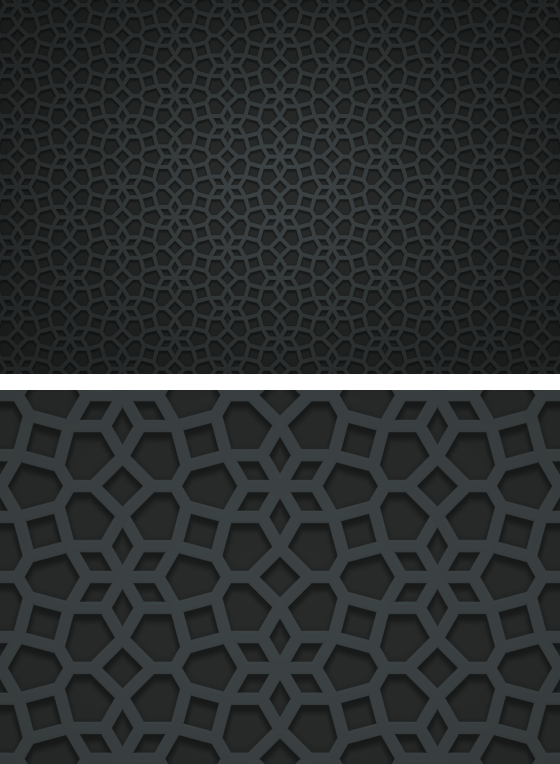
Top, the full canvas; bottom, a detail of the centre.
This pattern is drawn by a Shadertoy shader. Its source:

```glsl
// Dark hexagonal star lattice: flat straps raised over a shadowed floor.
// Each repeat is folded into one 30 degree wedge, where four segments form
// the strapwork; an offset distance casts the shadow, a soft glow lights it.

const float SQRT3 = 1.7320508;
const float COLUMNS_WIDE = 9.24;   // canvas width in star spacings
const float SPOKE = 0.196;         // side of the six rhombi round a star
const float HALF_STRAP = 0.034;

float segmentDistance(vec2 p, vec2 a, vec2 b) {
    vec2 ab = b - a;
    vec2 ap = p - a;
    return length(ap - ab * clamp(dot(ap, ab) / dot(ab, ab), 0.0, 1.0));
}

// Offset from the nearest star centre, stars one unit apart vertically
vec2 hexRepeat(vec2 p) {
    vec2 cell = vec2(SQRT3, 1.0);
    vec2 a = mod(p + 0.5 * cell, cell) - 0.5 * cell;
    vec2 b = mod(p, cell) - 0.5 * cell;
    return dot(a, a) < dot(b, b) ? a : b;
}

// Mirror the plane into the wedge from 0 to 30 degrees
vec2 foldWedge(vec2 p) {
    p = abs(p);
    vec2 normal = vec2(-0.5, 0.5 * SQRT3);
    p -= 2.0 * max(dot(p, normal), 0.0) * normal;
    return vec2(p.x, abs(p.y));
}

// Signed distance to the strap edges, negative on the straps
float strapDistance(vec2 p) {
    vec2 q = foldWedge(hexRepeat(p));
    vec2 axis = vec2(0.5 * SQRT3, 0.5);
    float tipRadius = SPOKE * SQRT3;
    vec2 spokeEnd = vec2(SPOKE, 0.0);
    vec2 tip = tipRadius * axis;
    vec2 squareCorner = 0.5 * axis + (0.5 - tipRadius) * vec2(0.5, -0.5 * SQRT3);
    vec2 junction = vec2(1.0 / SQRT3, 0.0);

    float d = segmentDistance(q, vec2(0.0), spokeEnd);
    d = min(d, segmentDistance(q, spokeEnd, tip));
    d = min(d, segmentDistance(q, tip, squareCorner));
    d = min(d, segmentDistance(q, squareCorner, junction));
    return d - HALF_STRAP;
}

// Wide light pool, 1 at the centre of the canvas
float centreGlow(vec2 uv) {
    vec2 c = (uv - 0.5) * vec2(1.0, 0.9);
    return exp(-5.5 * dot(c, c));
}

void mainImage(out vec4 fragColor, in vec2 fragCoord) {
    vec2 uv = fragCoord / iResolution.xy;
    float unitsPerPixel = COLUMNS_WIDE / iResolution.x;
    vec2 p = (fragCoord - 0.5 * iResolution.xy) * unitsPerPixel;
    p.y += 0.5;   // a square sits at the centre

    float d = strapDistance(p);
    float glow = centreGlow(uv);

    // Floor, with a shadow falling downward and soft contact darkening
    vec3 floorColor = mix(vec3(0.090, 0.098, 0.095), vec3(0.158, 0.167, 0.164), glow);
    float dropShadow = 1.0 - smoothstep(-0.02, 0.03, strapDistance(p + vec2(0.0, 0.04)));
    float contactShade = 1.0 - smoothstep(0.0, 0.04, d);
    floorColor *= (1.0 - 0.34 * dropShadow) * (1.0 - 0.1 * contactShade);

    // Straps, with a faint lit upper rim
    vec3 strapColor = mix(vec3(0.122, 0.131, 0.131), vec3(0.235, 0.260, 0.265), glow);
    float slope = clamp((strapDistance(p + vec2(0.0, 0.012)) - d) / 0.012, -1.0, 1.0);
    float rim = smoothstep(-0.022, 0.0, d);
    strapColor *= 1.0 + 0.04 * slope * rim;

    float strapMask = 1.0 - smoothstep(-0.8, 0.8, d / unitsPerPixel);
    fragColor = vec4(mix(floorColor, strapColor, strapMask), 1.0);
}
```
